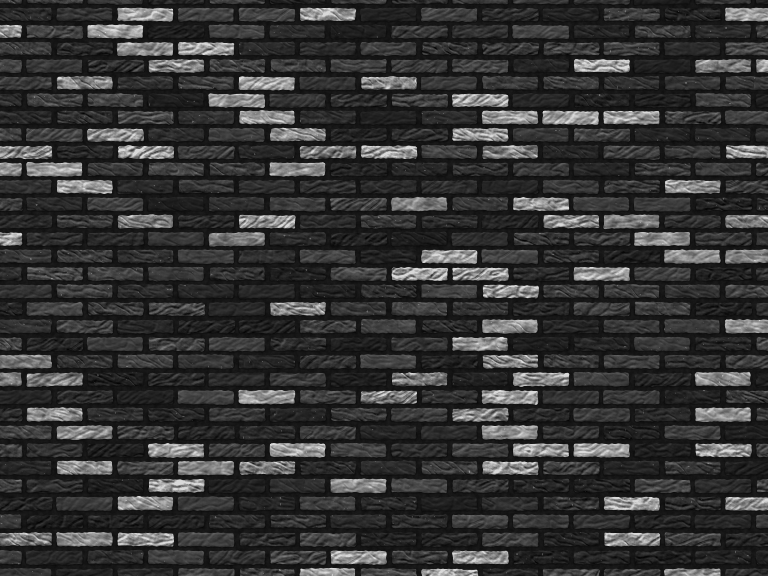
Reproduce this texture procedurally as a WebGL 2 fragment shader.

```glsl
#version 300 es
precision highp float;
// Dark brick wall in running bond: thin charcoal bricks with scattered pale ones.
// Rows and cells come from floor/fract; each brick is a wobbly rounded box whose
// tone is hashed and whose creased face is lit from above using gradient noise.
uniform vec2 u_resolution;
out vec4 outColor;

const float ROWS = 32.89;                 // rows over the canvas height
const float TOP_PHASE = 0.856;            // offset of the first row's centre
const float ROW_DRIFT = 0.85;             // rows grow slightly taller downward
const float PITCH = 3.471;                // brick spacing, in row heights
const vec2 HALF_SIZE = vec2(1.6, 0.385);  // brick half extent, in row heights
const float PALE_SHARE = 0.215;
const vec2 LIGHT = vec2(-0.05, 0.12);     // sampling step toward the light

vec2 hash2(vec2 p) {
  vec3 a = fract(p.xyx * vec3(0.1031, 0.1030, 0.0973));
  a += dot(a, a.yzx + 33.33);
  return fract((a.xx + a.yz) * a.zy);
}

float cornerDot(vec2 cell, vec2 corner, vec2 f) {
  float angle = 6.2832 * hash2(cell + corner).x;
  return dot(vec2(cos(angle), sin(angle)), f - corner);
}

float gradientNoise(vec2 p) {
  vec2 i = floor(p), f = p - i;
  vec2 w = f * f * f * (f * (f * 6.0 - 15.0) + 10.0);
  float low = mix(cornerDot(i, vec2(0, 0), f), cornerDot(i, vec2(1, 0), f), w.x);
  float high = mix(cornerDot(i, vec2(0, 1), f), cornerDot(i, vec2(1, 1), f), w.x);
  return mix(low, high, w.y);
}

float fbm(vec2 p) {
  float sum = 0.0, amp = 1.0;
  for (int i = 0; i < 3; i++) {
    sum += amp * gradientNoise(p);
    p = p * 2.03 + 17.3;
    amp *= 0.55;
  }
  return sum;
}

float roundedBox(vec2 p, vec2 halfSize, float radius) {
  vec2 q = abs(p) - halfSize + radius;
  return length(max(q, 0.0)) + min(max(q.x, q.y), 0.0) - radius;
}

// Height of a brick face: slanted creases plus fine grain
float faceHeight(vec2 p, float slant) {
  vec2 s = vec2(p.x * 0.9, p.y * 2.2 + p.x * slant);
  s += 0.45 * gradientNoise(p * 1.3 + 5.0);
  float crease = smoothstep(0.0, 0.22, abs(gradientNoise(s)));
  return 0.5 * crease + 0.45 * fbm(p * vec2(2.2, 3.6));
}

// Base tone of a brick, with pale bricks blotched by soot
float brickTone(vec2 rnd, vec2 p) {
  float blotch = fbm(p * vec2(1.1, 1.9) + 40.0);
  float dark = mix(0.115, 0.275, rnd.y) * (1.0 + 0.25 * blotch);
  float pale = mix(0.47, 0.64, rnd.y) + 0.22 * blotch;
  return rnd.x < PALE_SHARE ? pale : dark;
}

void main() {
  vec2 uv = gl_FragCoord.xy / u_resolution.y;
  float pixel = ROWS / u_resolution.y;

  // Row and brick addressing, counted from the top
  float down = 1.0 - uv.y;
  float level = down * ROWS - TOP_PHASE + ROW_DRIFT * down * (1.0 - down);
  float row = floor(level + 0.5);
  float column = uv.x * ROWS / PITCH + 0.107 - 0.507 * mod(row, 2.0);
  vec2 id = vec2(floor(column), row);
  vec2 local = vec2((fract(column) - 0.5) * PITCH, row - level);
  vec2 wall = uv * ROWS;

  // Per-brick variation
  vec2 rnd = hash2(id + 71.0);
  vec2 shape = hash2(id + 213.0);
  vec2 facePos = local + 60.0 * hash2(id + 139.0) + 20.0;
  float roughness = mix(0.35, 1.0, shape.x);
  float slant = mix(-1.1, 1.1, shape.y);

  // Outline with slight tilt and chipped edges
  vec2 q = local - vec2(0.05, 0.03) * (shape - 0.5);
  q.y += q.x * 0.025 * (rnd.y - 0.5);
  float wobble = 0.05 * gradientNoise(wall * 1.7) + 0.05 * gradientNoise(wall * 4.3);
  float dist = roundedBox(q, HALF_SIZE - 0.03 * shape.yx, 0.1) + wobble;
  float inside = smoothstep(0.6, -0.6, dist / pixel);

  // Lit face: relief, bright upper rim, shaded lower rim
  float relief = faceHeight(facePos, slant) - faceHeight(facePos + LIGHT, slant);
  float rim = smoothstep(-0.16, 0.0, dist) * clamp(q.y / HALF_SIZE.y, -1.0, 1.0);
  float tone = brickTone(rnd, facePos);
  float face = tone * (1.0 + 0.85 * roughness * relief + 0.22 * rim);
  face += 0.05 * roughness * relief;

  // Small pale mineral specks
  float speck = smoothstep(0.42, 0.6, gradientNoise(facePos * 5.5 + 9.0));
  face += 0.2 * speck * step(0.55, shape.y);

  // Recessed mortar, darkest just below each brick
  float mortar = 0.085 + 0.035 * fbm(wall * 3.0);
  mortar *= mix(0.65, 1.0, smoothstep(0.0, 0.12, dist + 0.08 * step(0.0, q.y)));

  float grey = clamp(mix(mortar, face, inside), 0.02, 0.85);
  outColor = vec4(vec3(grey), 1.0);
}
```
